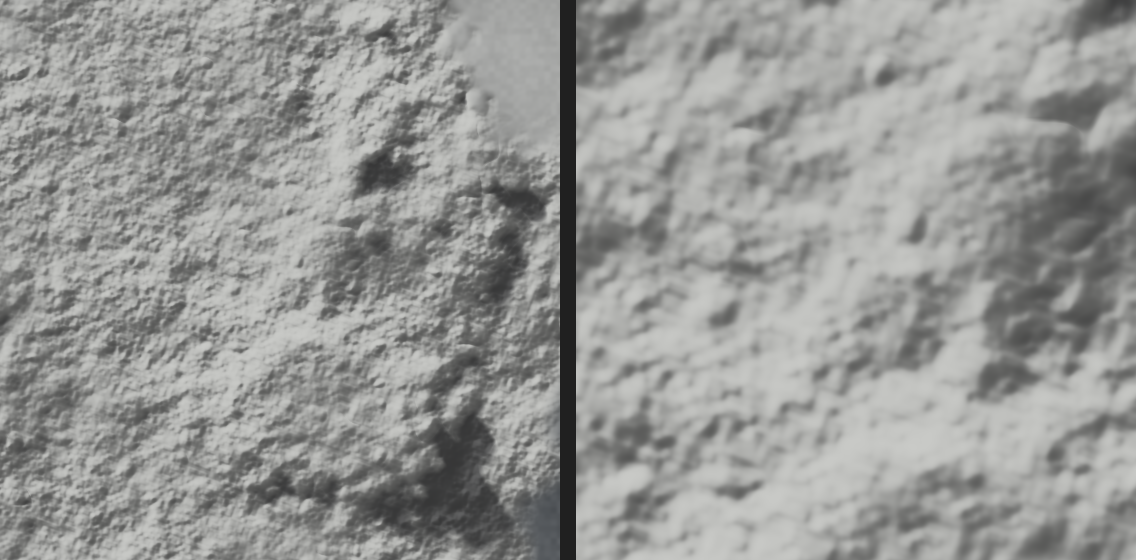
Left, the full canvas; right, a detail of the centre.
A three.js fragment shader for this texture:

```glsl
varying vec2 vUv;

const vec2 SUN_DIR = vec2(-0.62, 0.78);
const float SUN_RISE = 0.75;
const float SHADOW_REACH = 0.22;
const float RELIEF = 0.112;
const float RELIEF_FREQ = 4.2;
const float CLOD_FREQ = 20.0;
const float CLOD_HEIGHT = 0.5;
const float GRAIN_HEIGHT = 0.0085;
const float GRAIN_FREQ = 48.0;
const float SLOPE_STEP = 0.003;
const float SLOPE_GAIN = 1.15;
const float SLOPE_BIAS = 0.22;
const vec2 LIT_RANGE = vec2(0.31, 0.80);
const vec2 SHADE_RANGE = vec2(0.21, 0.40);
const vec3 POWDER_TINT = vec3(1.0, 1.005, 0.99);
const vec3 SHADE_TINT = vec3(0.995, 1.0, 1.005);
const vec3 GROUND_LIGHT = vec3(0.66, 0.665, 0.66);
const vec3 GROUND_DARK = vec3(0.33, 0.345, 0.36);
const mat2 TURN = mat2(0.8, 0.6, -0.6, 0.8);

float hash(vec2 p) {
  vec3 q = fract(p.xyx * 0.1031);
  q += dot(q, q.yzx + 33.33);
  return fract((q.x + q.y) * q.z);
}

float noise(vec2 p) {
  vec2 i = floor(p);
  vec2 f = fract(p);
  vec2 u = f * f * f * (f * (f * 6.0 - 15.0) + 10.0);
  float low = mix(hash(i), hash(i + vec2(1.0, 0.0)), u.x);
  float high = mix(hash(i + vec2(0.0, 1.0)), hash(i + vec2(1.0, 1.0)), u.x);
  return mix(low, high, u.y);
}

vec2 warp(vec2 p, float freq) {
  return vec2(noise(p * freq), noise(p * freq + 31.0)) - 0.5;
}

// Scattered soft lumps of random size, slightly uneven in outline
float clods(vec2 p, float freq) {
  vec2 q = p * freq + 0.25 * warp(p, freq * 2.0);
  vec2 cell = floor(q);
  float top = 0.0;
  for (int y = -1; y <= 1; y++) {
    for (int x = -1; x <= 1; x++) {
      vec2 id = cell + vec2(float(x), float(y));
      float size = hash(id + 17.0);
      float radius = mix(0.25, 0.7, size * size);
      float present = step(0.45, hash(id + 97.0));
      vec2 center = id + 0.2 + 0.6 * vec2(hash(id + 41.0), hash(id + 73.0));
      vec2 d = (q - center) / radius;
      float cap = max(1.0 - dot(d, d), 0.0);
      top = max(top, present * radius * cap * cap);
    }
  }
  return top / freq;
}

// Smooth ground in the upper right, and a little in the upper left
float smoothGround(vec2 p) {
  vec2 w = p + 0.08 * warp(p, 11.0) + 0.06 * warp(p, 33.0);
  float right = min(w.x - 0.78 - 0.35 * (1.0 - w.y), w.y - 0.62 - 0.12 * w.x);
  float left = w.y - 0.93 - w.x * 0.7;
  return smoothstep(-0.02, 0.06, max(right, left));
}

float boulder(vec2 p, vec2 center, vec2 radius) {
  return 1.0 - smoothstep(0.5, 1.1, length((p - center) / radius));
}

// Mound, boulders and medium lumps: everything that casts a shadow
float coarseHeight(vec2 p) {
  vec2 w = p + 0.10 * warp(p, 7.0) + 0.03 * warp(p, 24.0);
  vec2 fromCrest = p - vec2(0.15, 0.85);
  float h = -0.10 * dot(fromCrest, fromCrest);
  float edge = 0.80 + 0.05 * sin(p.y * 9.0 + 2.0);
  h -= 0.065 * smoothstep(0.0, 0.12, w.x - edge);
  h += 0.070 * boulder(w, vec2(0.67, 0.79), vec2(0.13, 0.15));
  h += 0.085 * boulder(w, vec2(0.60, 0.27), vec2(0.27, 0.18));
  float amp = RELIEF * mix(0.6, 1.0, smoothstep(0.1, 0.6, length(fromCrest)));
  float relief = 0.0;
  vec2 q = p * RELIEF_FREQ + 5.3;
  for (int i = 0; i < 4; i++) {
    relief += amp * (noise(q) - 0.5);
    q = TURN * q * 2.03 + 11.7;
    amp *= 0.47;
  }
  return h + (1.0 - smoothGround(p)) * (relief + CLOD_HEIGHT * clods(p, CLOD_FREQ));
}

// Adds the fine crumbly powder grain
float fullHeight(vec2 p) {
  float amp = GRAIN_HEIGHT * mix(0.6, 1.4, noise(p * 7.0 + 9.0));
  float grain = 0.0;
  vec2 q = TURN * p * GRAIN_FREQ;
  for (int i = 0; i < 3; i++) {
    grain += amp * (noise(q) - 0.5);
    q = TURN * q * 1.7 + 7.3;
    amp *= 0.68;
  }
  return coarseHeight(p) + grain * mix(1.0, 0.1, smoothGround(p));
}

// March toward the sun; the grain in the start height frays the shadow rims
float sunlight(vec2 p, float base) {
  float blocked = 0.0;
  for (int i = 1; i <= 14; i++) {
    float t = SHADOW_REACH * pow(float(i) / 14.0, 1.5);
    float rise = coarseHeight(p + SUN_DIR * t) - base - t * SUN_RISE;
    blocked = max(blocked, rise / (0.016 + 0.12 * t));
  }
  return 1.0 - smoothstep(0.0, 1.0, blocked);
}

void main() {
  vec2 p = vUv;
  float h = fullHeight(p);
  vec2 slope = vec2(fullHeight(p + vec2(SLOPE_STEP, 0.0)) - h,
                    fullHeight(p + vec2(0.0, SLOPE_STEP)) - h) / SLOPE_STEP;

  // Soft response to the slope facing the sun, without hard clipping
  float tilt = SLOPE_GAIN * (SLOPE_BIAS - dot(slope, SUN_DIR));
  float facing = 0.5 + 0.5 * tilt / sqrt(1.0 + tilt * tilt);
  float lit = sunlight(p, h);
  float sunTone = mix(LIT_RANGE.x, LIT_RANGE.y, facing);
  float shadeTone = mix(SHADE_RANGE.x, SHADE_RANGE.y, facing);
  vec3 color = mix(shadeTone * SHADE_TINT, sunTone * POWDER_TINT, lit);

  // Plain ground above and shaded ground in the lower right corner
  float speckle = 0.05 * (noise(p * 90.0) - 0.5) + 0.05 * (noise(p * 9.0) - 0.5);
  color = mix(color, GROUND_LIGHT + speckle, 0.8 * smoothGround(p));
  float corner = p.x - 0.93 - 0.35 * p.y + 0.08 * (noise(p * 12.0) - 0.5);
  color = mix(color, GROUND_DARK + speckle, smoothstep(-0.04, 0.05, corner));
  gl_FragColor = vec4(color, 1.0);
}
```
